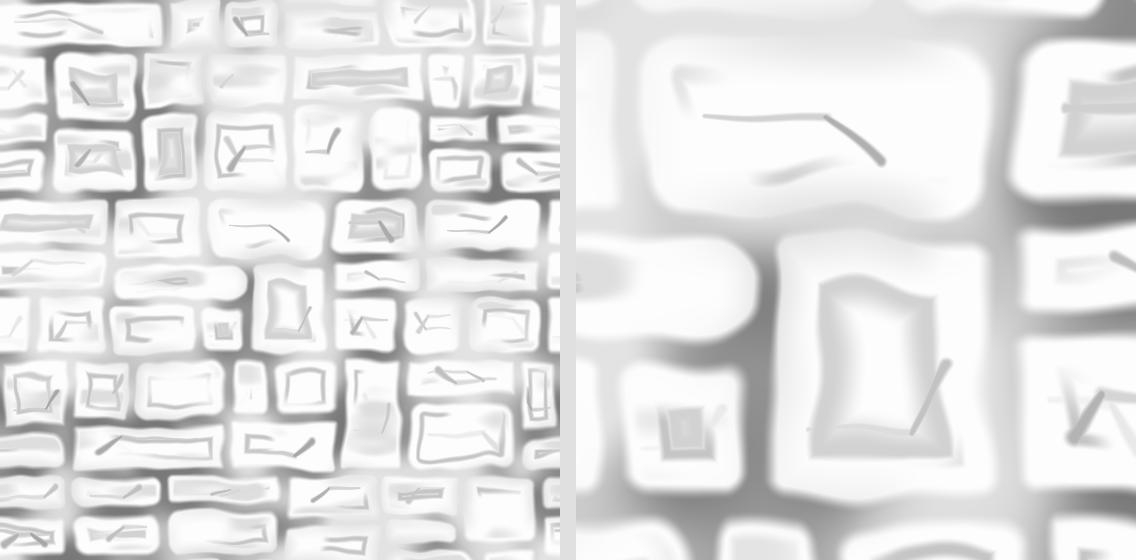
Left: the whole. Right: its middle third, enlarged.
Reproduce this texture map procedurally as a three.js fragment shader.

```glsl
// Soft height map of a hand-cut stone wall: pale blocks, smudged grey joints.
// Courses are split recursively into blocks; each block is a rounded box that
// carries faint inset rings, hollows, bent chisel strokes and smears.
varying vec2 vUv;

const float STONE_WHITE = 0.992;

struct Stone {
  vec2 local;     // position relative to the block centre
  vec2 halfSize;
  float id;
};

float hash(vec2 p) {
  vec3 q = fract(vec3(p.xyx) * 0.1031);
  q += dot(q, q.yzx + 33.33);
  return fract((q.x + q.y) * q.z);
}

// Value noise that repeats over the unit square
float noise(vec2 uv, vec2 freq, float seed) {
  vec2 p = uv * freq;
  vec2 cell = floor(p);
  vec2 f = fract(p);
  f = f * f * (3.0 - 2.0 * f);
  vec2 a = mod(cell, freq) + seed;
  vec2 b = mod(cell + 1.0, freq) + seed;
  return mix(mix(hash(a), hash(vec2(b.x, a.y)), f.x),
             mix(hash(vec2(a.x, b.y)), hash(b), f.x), f.y);
}

float layeredNoise(vec2 uv, vec2 freq, float seed) {
  return 0.65 * noise(uv, freq, seed) + 0.35 * noise(uv, freq * 2.0, seed + 71.0);
}

// Two level cuts make the courses, later cuts follow the longer side
Stone findStone(vec2 p) {
  vec2 lo = vec2(0.0);
  vec2 hi = vec2(1.0);
  float id = 1.0;
  for (int i = 0; i < 7; i++) {
    if (i == 2) p.x = fract(p.x + hash(vec2(id, 5.0)));
    vec2 size = hi - lo;
    float smallest = mix(0.014, 0.034, hash(vec2(id, 3.0)));
    if (i > 3 && size.x * size.y < smallest) break;
    bool cutX = i > 1 && size.x > 1.5 * size.y;
    float spread = i < 2 ? 0.07 : 0.15;
    float t = 0.5 + spread * (2.0 * hash(vec2(id, 1.0)) - 1.0);
    vec2 cut = mix(lo, hi, t);
    bool upper = cutX ? p.x > cut.x : p.y > cut.y;
    if (cutX) {
      if (upper) lo.x = cut.x; else hi.x = cut.x;
    } else {
      if (upper) lo.y = cut.y; else hi.y = cut.y;
    }
    id = 2.0 * id + (upper ? 1.0 : 0.0);
  }
  return Stone(p - 0.5 * (lo + hi), 0.5 * (hi - lo), id);
}

float roundedBox(vec2 p, vec2 halfSize, float radius) {
  vec2 q = abs(p) - halfSize + radius;
  return length(max(q, 0.0)) + min(max(q.x, q.y), 0.0) - radius;
}

// Soft stroke from a to b, thinner towards a
float stroke(vec2 p, vec2 a, vec2 b, float width) {
  vec2 ab = b - a;
  float t = clamp(dot(p - a, ab) / dot(ab, ab), 0.0, 1.0);
  float w = width * mix(0.5, 1.0, t);
  return 1.0 - smoothstep(0.25 * w, w, length(p - a - ab * t));
}

// Level line with a slanted tail, placed at random inside a block
float bentStroke(vec2 p, vec2 halfSize, float id, float seed) {
  float side = hash(vec2(id, seed)) < 0.5 ? -1.0 : 1.0;
  vec2 h = halfSize * vec2(side, 1.0);
  float level = mix(-0.45, 0.45, hash(vec2(id, seed + 1.0)));
  float bend = mix(-0.1, 0.4, hash(vec2(id, seed + 2.0)));
  vec2 knee = h * vec2(bend, level);
  vec2 tail = h * vec2(bend + 0.3, level + (level > 0.0 ? -0.5 : 0.5));
  float width = mix(0.005, 0.010, hash(vec2(id, seed + 3.0)));
  float line = stroke(p, h * vec2(-0.6, level), knee, width * 0.8);
  return max(0.55 * line, stroke(p, knee, tail, width));
}

// Grey inside a block: broken ring, hollow core, strokes and smears
float blockMarks(Stone s, vec2 uv, float depth) {
  float ringDepth = mix(0.026, 0.038, hash(vec2(s.id, 11.0)));
  float wobble = 0.012 * (noise(uv, vec2(22.0), 13.0) - 0.5);
  float inset = depth + wobble - ringDepth;
  float gaps = smoothstep(0.45, 0.7, noise(uv, vec2(13.0), 19.0));
  float ring = 0.22 * gaps * (1.0 - smoothstep(0.001, 0.007, abs(inset)));

  float isHollow = step(0.65, hash(vec2(s.id, 23.0)));
  float hollow = 0.17 * isHollow * smoothstep(0.0, 0.006, inset)
               * (1.0 - smoothstep(0.008, 0.03, inset));

  float lines = 0.0;
  for (int i = 0; i < 2; i++) {
    float seed = 31.0 + 7.0 * float(i);
    float tone = 0.34 * smoothstep(0.4, 1.0, hash(vec2(s.id, seed + 5.0)));
    lines = max(lines, tone * bentStroke(s.local, s.halfSize, s.id, seed));
  }
  float smear = 0.12 * smoothstep(0.58, 0.82, layeredNoise(uv, vec2(9.0, 24.0), 53.0));
  return max(max(ring, hollow), max(lines, smear)) * smoothstep(0.012, 0.02, depth);
}

void main() {
  // Hand-drawn wobble of all block outlines
  vec2 wobble = vec2(layeredNoise(vUv, vec2(16.0), 3.0), layeredNoise(vUv, vec2(16.0), 7.0)) - 0.5;
  Stone s = findStone(fract(vUv + 0.016 * wobble + vec2(0.03, 0.09)));
  float radius = min(mix(0.010, 0.034, hash(vec2(s.id, 9.0))), 0.8 * min(s.halfSize.x, s.halfSize.y));
  float depth = -roundedBox(s.local, s.halfSize, radius);

  // Joints vary in width and darkness along their length
  float width = mix(0.007, 0.015, layeredNoise(vUv, vec2(14.0), 83.0));
  float wear = smoothstep(0.28, 0.82, layeredNoise(vUv, vec2(9.0), 97.0));
  float joint = mix(0.10, 0.52, wear) * (1.0 - smoothstep(0.3 * width, 1.25 * width, depth));
  float haze = 0.10 * smoothstep(0.5, 0.8, noise(vUv, vec2(8.0), 41.0)) * (1.0 - smoothstep(0.0, 0.035, depth));

  float grey = max(max(joint, haze), blockMarks(s, vUv, depth));
  gl_FragColor = vec4(vec3(STONE_WHITE - grey), 1.0);
}
```
